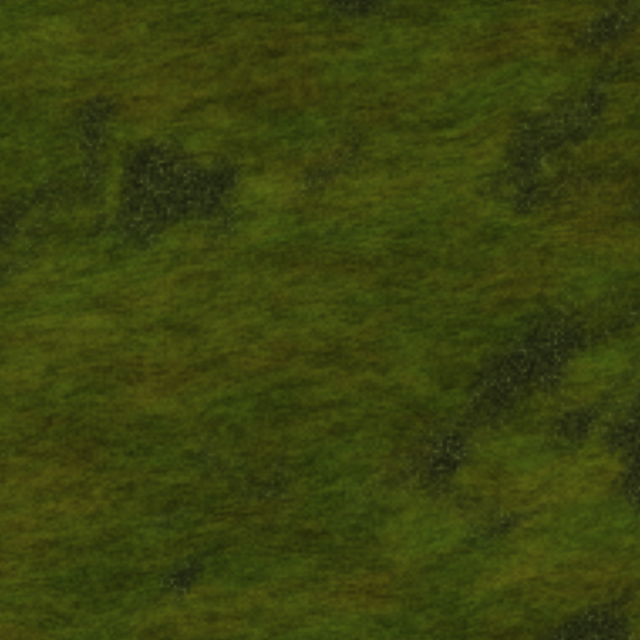
Reproduce this texture procedurally as a WebGL 2 fragment shader.

```glsl
#version 300 es
precision highp float;
// Mossy turf: tilted, wind-combed streaks of olive and green over soft light
// and shade, broken by ragged dark hollows with a coarse grey speckle.
// Everything is layered value noise in canvas units.

#define GRASS_OLIVE vec3(0.262, 0.266, 0.052)
#define GRASS_GREEN vec3(0.216, 0.282, 0.056)
#define HOLLOW      vec3(0.155, 0.176, 0.076)
#define HOLLOW_EDGES vec2(0.53, 0.74)
#define HOLLOW_SCALE vec2(4.5, 8.0)
#define STREAK_SCALE vec2(20.0, 75.0)
#define BLADE_SCALE  vec2(70.0, 170.0)
#define GRAIN_SCALE  190.0
#define STREAK_TILT  0.13
#define HOLLOW_TILT  0.75

uniform vec2 u_resolution;
out vec4 fragColor;

float hash(vec2 cell) {
    return fract(sin(dot(cell, vec2(12.9898, 78.233))) * 43758.5453);
}

float noise(vec2 p) {
    vec2 cell = floor(p);
    vec2 f = fract(p);
    f = f * f * (3.0 - 2.0 * f);
    float low = mix(hash(cell), hash(cell + vec2(1.0, 0.0)), f.x);
    float high = mix(hash(cell + vec2(0.0, 1.0)), hash(cell + vec2(1.0, 1.0)), f.x);
    return mix(low, high, f.y);
}

mat2 rotation(float angle) {
    float c = cos(angle);
    float s = sin(angle);
    return mat2(c, -s, s, c);
}

// Four octaves, normalised to 0..1
float fbm(vec2 p) {
    float sum = 0.0;
    float weight = 0.5;
    for (int i = 0; i < 4; i++) {
        sum += weight * noise(p);
        p = rotation(0.5) * p * 2.03 + 17.3;
        weight *= 0.5;
    }
    return sum / 0.9375;
}

// Zero-centred noise
float wave(vec2 p) {
    return noise(p) - 0.5;
}

void main() {
    vec2 uv = gl_FragCoord.xy / u_resolution;

    // Gentle bending keeps the streaks from running ruler-straight
    vec2 bend = vec2(wave(uv * 9.0 + 3.1), wave(uv * 9.0 + 41.7));
    vec2 combed = rotation(STREAK_TILT) * uv + 0.03 * bend;

    // Dark hollows drawn out along a rising diagonal
    vec2 slanted = rotation(HOLLOW_TILT) * (uv + 0.05 * bend);
    float hollow = fbm(slanted * HOLLOW_SCALE + 23.0);
    hollow = smoothstep(HOLLOW_EDGES.x, HOLLOW_EDGES.y, hollow);

    // Light and shade from broad drifts down to single blades
    float drift = fbm(combed * vec2(6.0, 11.0) + 61.0) - 0.5;
    float streak = wave(combed * STREAK_SCALE + 7.0);
    float blade = wave(combed * BLADE_SCALE + 90.0);
    float grain = wave(uv * GRAIN_SCALE) + 0.6 * wave(rotation(0.6) * uv * GRAIN_SCALE * 0.6 + 31.0);
    float light = 1.0 + 0.45 * drift + 0.24 * streak + 0.25 * blade + 0.19 * grain;

    // Hue wanders between olive brown and fresh green
    float hue = 0.5 + 1.5 * (fbm(combed * vec2(7.0, 16.0) + 130.0) - 0.5)
              + 0.5 * wave(combed * vec2(35.0, 90.0) + 55.0);
    vec3 color = mix(GRASS_OLIVE, GRASS_GREEN, clamp(hue, 0.0, 1.0)) * light;

    // Hollows: coarse contrast with a few pale grey glints
    float speckle = 1.0 + 0.55 * grain + 0.15 * blade;
    float glint = smoothstep(0.30, 0.65, grain);
    vec3 hollowColor = HOLLOW * speckle + glint * vec3(0.06, 0.07, 0.05);
    color = mix(color, hollowColor, 0.9 * hollow);

    fragColor = vec4(clamp(color, 0.0, 1.0), 1.0);
}
```
